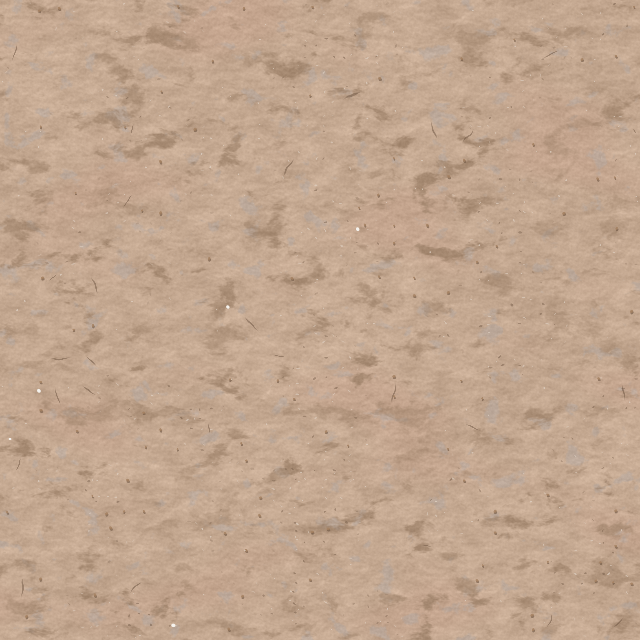
Give the GLSL for this texture, as a three.js fragment shader.

```glsl
// Dry sandy ground: a warm beige base mottled by layered gradient noise,
// with flat brown blotches, top-lit relief, fine grain and grey patches,
// then scattered pebbles, pale chips and short twigs placed by hashed cells.

varying vec2 vUv;

const vec3 SAND = vec3(0.772, 0.662, 0.570);
const vec3 BROWN = vec3(0.625, 0.515, 0.420);
const vec3 GREY = vec3(0.715, 0.660, 0.625);
const vec3 ROSE = vec3(0.770, 0.630, 0.545);
const vec3 PEBBLE = vec3(0.640, 0.500, 0.375);
const vec3 SHADOW = vec3(0.430, 0.335, 0.260);
const vec3 CHALK = vec3(0.880, 0.830, 0.780);
const vec3 WHITE = vec3(0.960, 0.950, 0.930);

vec3 hash3(vec2 p) {
  vec3 q = fract(p.xyx * vec3(0.1031, 0.1030, 0.0973));
  q += dot(q, q.yxz + 33.33);
  return fract((q.xxy + q.yzz) * q.zyx);
}

vec2 gradient(vec2 cell) {
  float angle = 6.2832 * hash3(cell).x;
  return vec2(cos(angle), sin(angle));
}

// Gradient noise, centred on zero
float noise(vec2 p) {
  vec2 i = floor(p);
  vec2 f = p - i;
  vec2 u = f * f * f * (f * (f * 6.0 - 15.0) + 10.0);
  vec2 e = vec2(1.0, 0.0);
  float a = dot(gradient(i), f);
  float b = dot(gradient(i + e.xy), f - e.xy);
  float c = dot(gradient(i + e.yx), f - e.yx);
  float d = dot(gradient(i + e.xx), f - e.xx);
  return mix(mix(a, b, u.x), mix(c, d, u.x), u.y);
}

float fbm(vec2 p, float gain) {
  float sum = 0.0;
  float amplitude = 1.0;
  for (int i = 0; i < 5; i++) {
    sum += amplitude * noise(p);
    p = p * 2.03 + vec2(17.3, 41.7);
    amplitude *= gain;
  }
  return sum;
}

// One ellipse in a share of the cells; size is its half axes in cell widths
float scatter(vec2 p, float cells, float share, vec2 size, float tilt, float seed) {
  vec2 cell = floor(p * cells);
  vec3 place = hash3(cell + seed);
  vec3 look = hash3(cell + seed + 57.0);
  vec2 q = fract(p * cells) - mix(vec2(0.32), vec2(0.68), place.xy);
  float angle = (look.x - 0.5) * tilt;
  float c = cos(angle);
  float s = sin(angle);
  q = vec2(c * q.x + s * q.y, c * q.y - s * q.x);
  float radius = length(q / (size * mix(0.55, 1.0, look.y)));
  return step(place.z, share) * (1.0 - smoothstep(0.55, 1.1, radius));
}

// Brightness of a surface lit from above
float relief(vec2 p, vec2 scale, float reach) {
  return fbm(p * scale, 0.62) - fbm((p + vec2(-0.3, 1.0) * reach) * scale, 0.62);
}

vec3 ground(vec2 p) {
  vec2 warped = p + 0.012 * vec2(noise(p * 19.0), noise(p * 19.0 + 70.0));
  float broad = fbm(p * vec2(3.0, 5.0) + 9.0, 0.5);
  float mottle = fbm(warped * vec2(21.0, 32.0) + 130.0, 0.62);
  float blotch = fbm(warped * vec2(13.0, 24.0) + 250.0, 0.60);
  float greyish = fbm(warped * vec2(24.0, 30.0) + 390.0, 0.50);
  float region = smoothstep(-0.35, 0.30, noise(p * vec2(5.0, 8.0) + 310.0));

  vec3 color = SAND + 0.022 * broad + 0.050 * mottle;
  color = mix(color, ROSE, 0.45 * smoothstep(0.05, 0.45, noise(p * vec2(4.0, 9.0) + 480.0)));
  color = mix(color, GREY, 0.60 * smoothstep(0.28, 0.55, greyish));
  color = mix(color, BROWN, smoothstep(0.14, 0.56, blotch) * mix(0.40, 0.85, region));

  // Crusty relief and sand grain
  color += 0.055 * relief(p, vec2(30.0, 46.0), 0.0035);
  color += 0.024 * noise(p * 170.0) + 0.022 * noise(p * 290.0 + 33.0);
  return color;
}

vec3 addDebris(vec3 color, vec2 p) {
  vec2 bent = p + 0.004 * vec2(noise(p * 60.0), noise(p * 60.0 + 20.0));
  vec2 lifted = p + vec2(-0.0008, 0.0022);
  float clusters = smoothstep(-0.15, 0.35, noise(p * 7.0 + 610.0));

  // Pits, twigs and pebbles with their shadows
  color = mix(color, SHADOW, 0.45 * clusters * scatter(bent, 62.0, 0.16, vec2(0.20, 0.11), 2.0, 11.0));
  color = mix(color, SHADOW, 0.50 * scatter(bent, 17.0, 0.10, vec2(0.28, 0.026), 4.5, 83.0));
  color = mix(color, SHADOW, 0.60 * scatter(lifted, 38.0, 0.07, vec2(0.13, 0.10), 3.0, 149.0));
  color = mix(color, PEBBLE, 0.80 * scatter(p, 38.0, 0.07, vec2(0.13, 0.10), 3.0, 149.0));

  // Chalky chips and a few bright stones
  color = mix(color, CHALK, 0.60 * clusters * scatter(bent, 74.0, 0.13, vec2(0.24, 0.09), 2.4, 211.0));
  color = mix(color, CHALK, 0.70 * scatter(p, 90.0, 0.02, vec2(0.17, 0.13), 3.0, 277.0));
  return mix(color, WHITE, scatter(p, 24.0, 0.009, vec2(0.10, 0.085), 3.0, 331.0));
}

void main() {
  gl_FragColor = vec4(clamp(addDebris(ground(vUv), vUv), 0.0, 1.0), 1.0);
}
```
